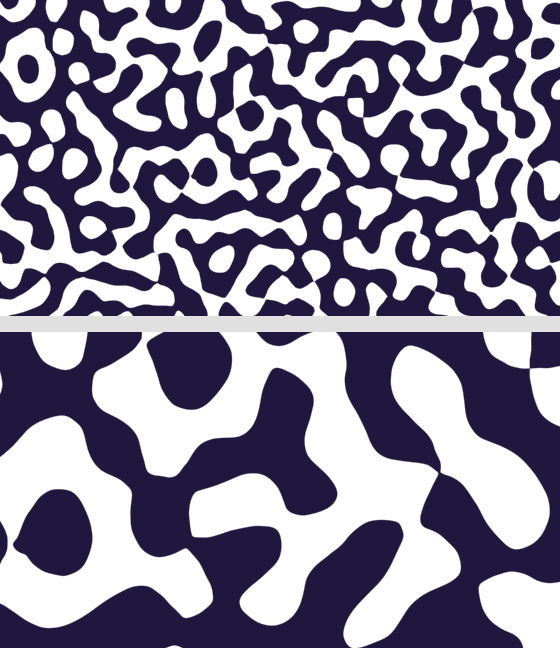
Top: the whole. Bottom: its middle third, enlarged.
Write a Shadertoy shader that draws this pattern.

```glsl
// Labyrinth of rounded worms: a reaction-diffusion style pattern in white and dark indigo.

#define PERIOD 0.102      // stripe spacing in canvas heights
#define SPREAD 0.24       // variation of the wave lengths
#define CALM 0.06         // keeps the levelled ripples smooth where they fade
#define REACH 1.08        // kernel radius in periods
#define BIAS 0.016        // raises the share of the dark colour
#define DRIFT 0.05        // slow change of the balance between both colours
#define EDGE 1.3          // softness of the outline in pixels
#define SEED 3.0
#define WAVES 22
#define TAPS 72
#define INDIGO vec3(0.12, 0.09, 0.24)
#define WHITE vec3(1.0)

const float TAU = 6.2831853;
vec3 waves[WAVES];        // xy = frequency, z = phase

float hash(float n) {
    return fract(sin(n * 12.9898 + SEED * 4.137) * 4375.85);
}

// Fills the list with waves of similar length in all directions.
void makeWaves() {
    for (int i = 0; i < WAVES; i++) {
        float n = float(i);
        float angle = 0.5 * TAU * (n + hash(n)) / float(WAVES);
        float frequency = TAU * (1.0 + SPREAD * (2.0 * hash(n + 40.3) - 1.0));
        waves[i] = vec3(frequency * vec2(cos(angle), sin(angle)), TAU * hash(n + 80.7));
    }
}

// Random ripples, divided by their local strength so that all crests are equally high.
float ripples(vec2 p) {
    float height = 0.0;
    vec2 slope = vec2(0.0);
    for (int i = 0; i < WAVES; i++) {
        float phase = dot(p, waves[i].xy) + waves[i].z;
        height += cos(phase);
        slope -= sin(phase) * waves[i].xy;
    }
    float unit = sqrt(2.0 / float(WAVES));
    height *= unit;
    slope *= unit / TAU;
    return height * inversesqrt(height * height + dot(slope, slope) + CALM);
}

// Slow swells, three times as long as the stripes, with unit variance.
float swell(vec2 p) {
    float sum = 0.0;
    for (int i = 0; i < WAVES; i++)
        sum += cos(0.33 * dot(p, waves[i].xy) + 2.4 * waves[i].z * float(i));
    return sum * sqrt(2.0 / float(WAVES));
}

// Ring-shaped activator and inhibitor weights, close to a Bessel function.
float kernel(float radius) {
    float x = TAU * radius;
    return cos(x - TAU / 8.0) / sqrt(x + 0.6);
}

// One activation step on a sunflower disc: evens out the widths and rounds the ends.
float labyrinth(vec2 p) {
    float sum = 0.0, total = 0.0;
    for (int i = 0; i < TAPS; i++) {
        float area = (float(i) + 0.5) / float(TAPS);
        float radius = REACH * sqrt(area);
        float angle = 2.399963 * float(i);
        float weight = kernel(radius) * (1.0 - area);
        sum += weight * ripples(p + radius * vec2(cos(angle), sin(angle)));
        total += abs(weight);
    }
    return sum / total;
}

void mainImage(out vec4 fragColor, in vec2 fragCoord) {
    makeWaves();
    vec2 p = fragCoord / (iResolution.y * PERIOD);
    float field = labyrinth(p) + DRIFT * swell(p) - BIAS;

    // Distance to the outline in pixels gives an even, smooth edge.
    float slope = length(vec2(dFdx(field), dFdy(field)));
    float cover = clamp(0.5 + field / (EDGE * max(slope, 1e-5)), 0.0, 1.0);
    fragColor = vec4(mix(INDIGO, WHITE, cover), 1.0);
}
```
